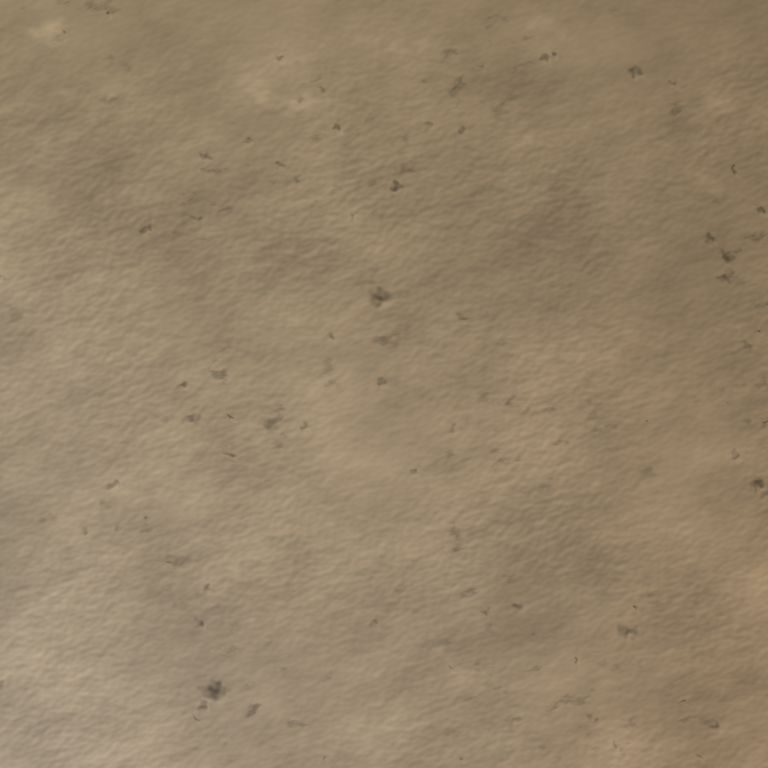
This texture is drawn by a WebGL 1 fragment shader. Its source:

```glsl
precision highp float;

uniform vec2 u_resolution;

#define GRAIN_SCALE 52.0
#define GRAIN_STRETCH 1.8
#define GRAIN_TILT 0.30
#define GRAIN_RELIEF 0.068
#define GRAIN_TONE 0.036
#define MOTTLE_DEPTH 0.10
#define BLOTCH_DEPTH 0.085
#define STAIN_DEPTH 0.24
#define PIT_DEPTH 0.40
#define PALE_DEPTH 0.15
#define LIGHT_STEP vec2(-0.0020, 0.0030)

const vec3 PALE_GREY = vec3(0.640, 0.582, 0.503);
const vec3 WARM_BROWN = vec3(0.580, 0.492, 0.388);
const vec3 OLIVE_TAN = vec3(0.582, 0.514, 0.404);
const vec3 DARK_UMBER = vec3(0.520, 0.445, 0.346);

vec2 hash2(vec2 p) {
  vec3 q = fract(vec3(p.xyx) * vec3(0.1031, 0.1030, 0.0973));
  q += dot(q, q.yzx + 33.33);
  return fract((q.xx + q.yz) * q.zy);
}

vec2 gradientAt(vec2 cell) {
  float angle = 6.2832 * hash2(cell + 71.0).x;
  return vec2(cos(angle), sin(angle));
}

float gradientNoise(vec2 p) {
  vec2 i = floor(p), f = fract(p);
  vec2 u = f * f * f * (f * (f * 6.0 - 15.0) + 10.0);
  vec2 e = vec2(1.0, 0.0);
  float low = mix(dot(gradientAt(i), f), dot(gradientAt(i + e), f - e), u.x);
  float high = mix(dot(gradientAt(i + e.yx), f - e.yx), dot(gradientAt(i + 1.0), f - 1.0), u.x);
  return mix(low, high, u.y);
}

float fbm(vec2 p) {
  float sum = 0.0, amplitude = 1.0;
  for (int octave = 0; octave < 4; octave++) {
    sum += amplitude * gradientNoise(p);
    p = mat2(1.6, 1.2, -1.2, 1.6) * p + 17.3;
    amplitude *= 0.55;
  }
  return sum;
}

// Rotates into the streak direction and stretches along it.
vec2 alongGrain(vec2 p) {
  float c = cos(GRAIN_TILT), s = sin(GRAIN_TILT);
  return vec2((c * p.x + s * p.y) / GRAIN_STRETCH, c * p.y - s * p.x);
}

// Rough grain: the fine octaves weigh nearly as much as the coarse one.
float grainHeight(vec2 p) {
  vec2 q = alongGrain(p) * GRAIN_SCALE;
  return 0.8 * gradientNoise(q) + 0.85 * gradientNoise(q * 1.83 + 9.0)
       + 0.7 * gradientNoise(q * vec2(3.6, 3.1) + 31.0);
}

float clusterAt(vec2 p) {
  return smoothstep(-0.2, 0.35, gradientNoise(p * 5.5 + 14.0));
}

// Scattered ragged holes: one candidate per cell, kept by chance.
float pits(vec2 p, float cells, float chance, float seed) {
  vec2 ragged = vec2(gradientNoise(p * 95.0), gradientNoise(p * 95.0 + 40.0));
  vec2 q = (p + 0.010 * ragged) * cells;
  vec2 home = floor(q);
  float hole = 0.0;
  for (int y = -1; y <= 1; y++) {
    for (int x = -1; x <= 1; x++) {
      vec2 cell = home + vec2(float(x), float(y));
      vec2 place = hash2(cell + seed), kind = hash2(cell + seed + 53.0);
      float radius = mix(0.12, 0.27, kind.y);
      float dist = length((q - cell - place) * vec2(0.8, 1.1));
      float shape = 1.0 - smoothstep(0.0, radius, dist);
      float kept = step(kind.x, chance * clusterAt((cell + place) / cells));
      hole = max(hole, shape * kept * mix(0.4, 1.0, place.x));
    }
  }
  return hole;
}

float allPits(vec2 p) {
  return max(pits(p, 14.0, 0.08, 11.0), 0.8 * pits(p, 29.0, 0.18, 87.0));
}

void main() {
  vec2 uv = gl_FragCoord.xy / u_resolution;

  // Broad colour drift over the slab
  vec2 drift = clamp(uv + 0.13 * vec2(fbm(uv * 2.3 + 5.0), fbm(uv * 2.3 + 25.0)), 0.0, 1.0);
  vec3 color = mix(mix(PALE_GREY, WARM_BROWN, drift.x),
                   mix(OLIVE_TAN, DARK_UMBER, drift.x), drift.y);

  // Cloudy mottling at two sizes
  float shade = 1.0 + MOTTLE_DEPTH * fbm(uv * 3.6 + 3.0);
  shade += BLOTCH_DEPTH * fbm(alongGrain(uv) * 15.0 + 33.0);

  // Tilted grain lit from the upper left, worn smooth in places
  float height = grainHeight(uv);
  float relief = height - grainHeight(uv + LIGHT_STEP);
  float wear = clamp(0.95 + 0.7 * gradientNoise(uv * 5.0 + 60.0), 0.6, 1.3)
             * mix(1.0, 0.5, smoothstep(0.84, 0.98, uv.y));
  shade += wear * (GRAIN_RELIEF * relief + GRAIN_TONE * height);

  // Small dark stains in loose clusters
  float stain = smoothstep(0.25, 0.9, fbm(alongGrain(uv) * 40.0 + 80.0));
  shade -= STAIN_DEPTH * clusterAt(uv) * stain;

  // Pale worn patches, mostly near the top
  float pale = smoothstep(0.32, 0.8, fbm(uv * vec2(7.0, 11.0) + 45.0));
  shade += PALE_DEPTH * pale * mix(0.25, 1.0, smoothstep(0.55, 0.95, uv.y));

  // Pits with a lit rim on the lower right
  float hole = allPits(uv);
  float rim = max(allPits(uv + 2.0 * LIGHT_STEP) - hole, 0.0);
  shade += 0.10 * rim - PIT_DEPTH * hole;

  gl_FragColor = vec4(clamp(color * shade, 0.0, 1.0), 1.0);
}
```
